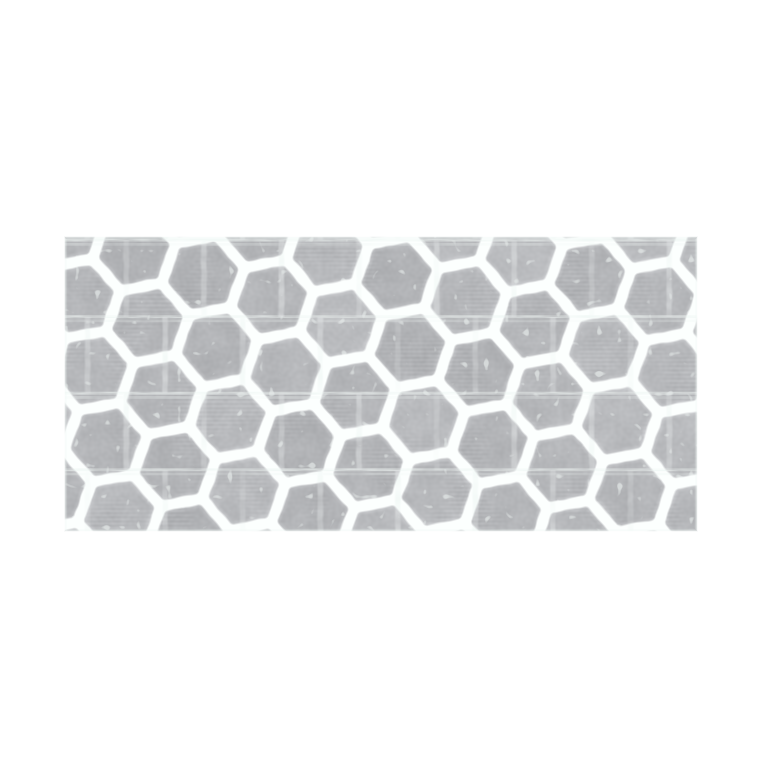
Reproduce this pattern procedurally as a WebGL 1 fragment shader.

```glsl
precision highp float;
// Strip of silver reflective tape: tilted honeycomb of grey cells crossed by worn brick seams.
uniform vec2 u_resolution;

float hash(vec2 p) {
  return fract(sin(dot(p, vec2(127.1, 311.7))) * 43758.5);
}

vec2 gradient(vec2 p) {
  float a = 6.2832 * hash(p);
  return vec2(cos(a), sin(a));
}

// Gradient noise, roughly -0.7 to 0.7
float noise(vec2 p) {
  vec2 i = floor(p), f = fract(p);
  vec2 u = f * f * f * (f * (f * 6.0 - 15.0) + 10.0);
  vec2 e = vec2(1.0, 0.0);
  float low = mix(dot(gradient(i), f), dot(gradient(i + e), f - e), u.x);
  float high = mix(dot(gradient(i + e.yx), f - e.yx), dot(gradient(i + 1.0), f - 1.0), u.x);
  return mix(low, high, u.y);
}

// Signed distance to a flat-topped hexagon with the given apothem
float hexagon(vec2 p, float apothem) {
  vec2 k = vec2(-0.866, 0.5);
  p = abs(p);
  p -= 2.0 * min(dot(k, p), 0.0) * k;
  p -= vec2(clamp(p.x, -0.5774 * apothem, 0.5774 * apothem), apothem);
  return length(p) * sign(p.y);
}

// Offset from the nearest honeycomb centre, neighbours one unit apart
vec2 honeycomb(vec2 p) {
  vec2 size = vec2(1.7321, 1.0);
  vec2 a = mod(p + 0.5 * size, size) - 0.5 * size;
  vec2 b = mod(p, size) - 0.5 * size;
  return dot(a, a) < dot(b, b) ? a : b;
}

// Bright, patchy joints of a running brick bond: x across, y upright
vec2 seams(vec2 uv) {
  vec2 q = (uv - vec2(0.518, 0.488)) / vec2(0.101, 0.0997);
  float row = floor(q.y);
  float rung = q.y - floor(q.y + 0.5);
  q.x += 0.5 * mod(row, 2.0);
  float column = floor(q.x + 0.5);
  float side = q.x - column + 0.012 * noise(uv * 60.0);

  float across = 1.0 - smoothstep(0.008, 0.03, abs(rung));
  across += 0.5 * (1.0 - smoothstep(0.01, 0.025, abs(rung + 0.055)));
  across *= 0.75 + 0.6 * noise(vec2(uv.x * 45.0, row * 7.3));

  float upright = 1.0 - smoothstep(0.015, 0.055, abs(side));
  upright *= 0.35 + 0.5 * hash(vec2(column, row));
  upright *= 0.9 + 0.7 * noise(vec2(column * 5.7, uv.y * 70.0));
  return clamp(vec2(across, upright), 0.0, 1.0);
}

void main() {
  float scale = min(u_resolution.x, u_resolution.y);
  vec2 uv = (gl_FragCoord.xy - 0.5 * u_resolution) / scale + 0.5;
  float pixel = 1.0 / scale;

  // Tilted honeycomb
  float c = cos(0.186), s = sin(0.186), pitch = 0.0952;
  vec2 p = mat2(c, -s, s, c) * (uv - vec2(0.534, 0.547)) / pitch;
  vec2 local = honeycomb(p);
  vec2 cell = floor((p - local) * vec2(1.1547, 2.0) + 0.5);
  float d = (hexagon(local, 0.36) - 0.065) * pitch;
  d += 0.0016 * noise(uv * 55.0);
  float soft = max(0.0018, pixel);
  float inside = 1.0 - smoothstep(-soft, soft, d);

  // Grey film: cell tone, mottling, grain and fine ribbing
  float tone = 0.715 + 0.035 * (hash(cell) - 0.5);
  tone += 0.035 * noise(uv * 35.0) + 0.025 * noise(uv * 160.0);
  tone += 0.014 * sin(uv.y * 1150.0) * smoothstep(-0.1, 0.4, noise(uv * 14.0 + 8.0));
  tone += 0.05 * smoothstep(-0.006, 0.0, d);
  vec3 film = tone + vec3(-0.006, 0.0, 0.012);

  // Seams and scattered scuffs brighten the film
  vec2 seam = seams(uv);
  film = mix(film, vec3(0.9, 0.92, 0.915), 0.75 * seam.x);
  film = mix(film, vec3(0.87, 0.88, 0.885), 0.75 * seam.y);
  float scuff = smoothstep(0.36, 0.55, noise(uv * 75.0 + 3.0));
  film = mix(film, vec3(0.91, 0.93, 0.925), 0.65 * scuff);

  // White walls carry a faint cool trace of the seams
  vec3 wall = mix(vec3(0.99, 1.0, 0.997), vec3(0.94, 0.97, 0.96), 0.8 * max(seam.x, seam.y));
  vec3 tape = mix(wall, film, inside);

  // Cut strip on a white ground
  vec2 border = abs(uv - vec2(0.496, 0.5)) - vec2(0.4115, 0.1914);
  float edge = max(border.x, border.y);
  tape = mix(tape, vec3(0.94, 0.97, 0.96), 0.5 * smoothstep(-0.004, 0.0, edge));
  float strip = 1.0 - smoothstep(-pixel, pixel, edge);
  gl_FragColor = vec4(mix(vec3(1.0), tape, strip), 1.0);
}
```
